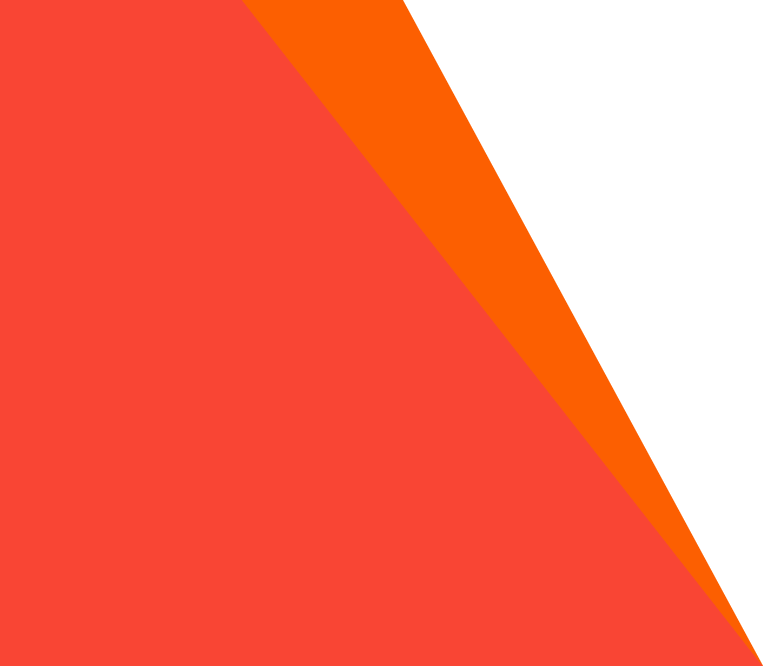
A Shadertoy shader for this background:

```glsl
// Flat red field with a slim orange wedge beside a white corner, all meeting at the lower right.

const vec3 RED = vec3(0.975, 0.270, 0.203);
const vec3 ORANGE = vec3(0.988, 0.373, 0.004);
const vec3 WHITE = vec3(1.0);

// Signed distance to the line from a to b, positive on its left side
float lineSide(vec2 p, vec2 a, vec2 b) {
    vec2 dir = normalize(b - a);
    return dir.x * (p.y - a.y) - dir.y * (p.x - a.x);
}

// Smooth coverage of the region where the distance is positive
float coverage(float dist, float pixel) {
    return clamp(dist / pixel + 0.5, 0.0, 1.0);
}

void mainImage(out vec4 fragColor, in vec2 fragCoord) {
    // Canvas units: height is 1, width is the aspect ratio
    float pixel = 1.0 / iResolution.y;
    float aspect = iResolution.x * pixel;
    vec2 p = fragCoord * pixel;

    // Corners of the two slanted edges
    vec2 wedgeTop = vec2(0.3148 * aspect, 1.0);
    vec2 whiteTop = vec2(0.5247 * aspect, 1.0);
    vec2 wedgeTip = vec2(0.9928 * aspect, 0.0);
    vec2 whiteTip = vec2(0.9937 * aspect, 0.0);

    float wedge = coverage(lineSide(p, wedgeTop, wedgeTip), pixel);
    float corner = coverage(lineSide(p, whiteTop, whiteTip), pixel);

    // Layers from back to front
    vec3 color = mix(RED, ORANGE, wedge);
    color = mix(color, WHITE, corner);
    fragColor = vec4(color, 1.0);
}
```
